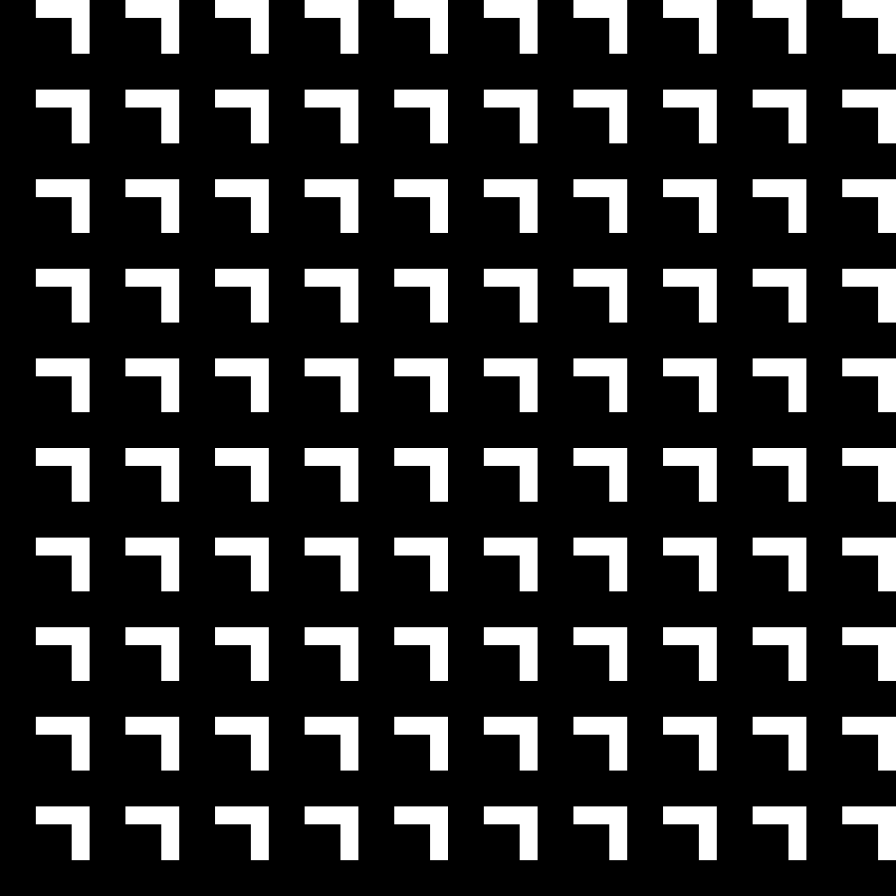
A WebGL 2 fragment shader for this pattern:

```glsl
#version 300 es
precision highp float;
// Square grid of white corner brackets on black, each opening to the lower left.
// A bracket is a square minus a smaller square that shares its lower left corner.
// Edges are smoothed by the exact share of each pixel that a square covers.

#define REPEATS 10.0
#define BRACKET_SIZE 0.6
#define ARM_WIDTH 0.2
#define BRACKET_CENTER vec2(0.7)
#define INK vec3(1.0)
#define GROUND vec3(0.0)

uniform vec2 u_resolution;
out vec4 fragColor;

// Share of a pixel inside the axis-aligned box from low to high
float boxCoverage(vec2 p, vec2 low, vec2 high, vec2 pixel) {
    vec2 overlap = min(p + 0.5 * pixel, high) - max(p - 0.5 * pixel, low);
    vec2 share = clamp(overlap / pixel, 0.0, 1.0);
    return share.x * share.y;
}

void main() {
    vec2 uv = gl_FragCoord.xy / u_resolution;
    vec2 pixel = REPEATS / u_resolution;

    // Cell coordinates with the bracket centred, so no edge meets a cell border
    vec2 p = fract(uv * REPEATS - BRACKET_CENTER + 0.5) - 0.5;

    // Outer square minus its notch
    vec2 corner = vec2(0.5 * BRACKET_SIZE);
    float square = boxCoverage(p, -corner, corner, pixel);
    float notch = boxCoverage(p, -corner, corner - ARM_WIDTH, pixel);

    fragColor = vec4(mix(GROUND, INK, square - notch), 1.0);
}
```
